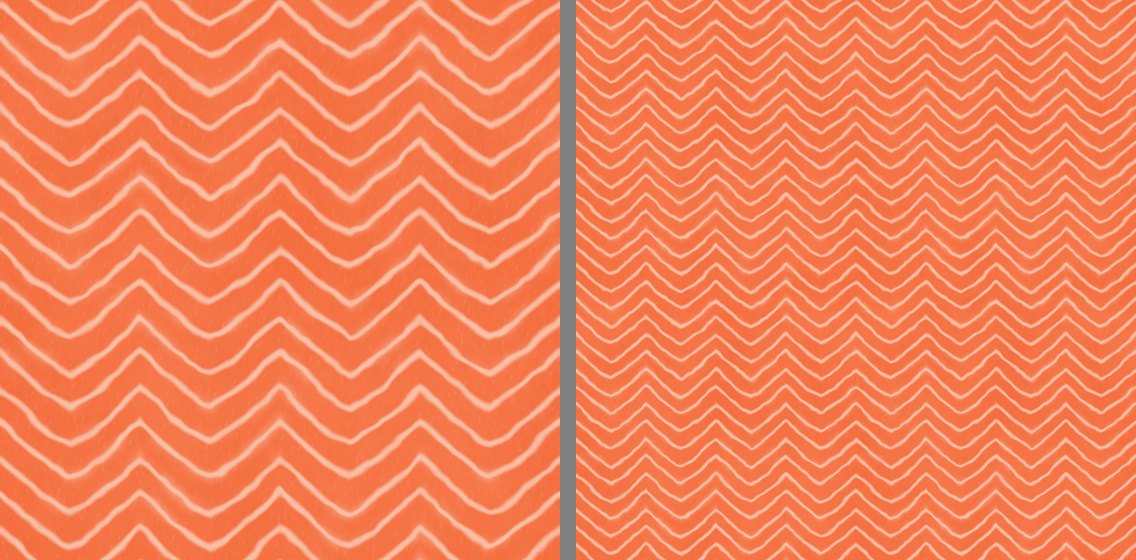
Left: one tile. Right: repeated 2 by 2.
Write a three.js fragment shader that draws this pattern.

```glsl
// Soft pale zigzag lines bleeding into orange fibrous cloth, 4 waves across and 16 rows up.
varying vec2 vUv;

float hash(vec2 p) {
  return fract(sin(dot(p, vec2(127.1, 311.7))) * 43758.55);
}

// Value noise from 0 to 1 that wraps after a whole number of cells.
float wrapNoise(vec2 uv, vec2 cells) {
  vec2 p = uv * cells;
  vec2 i = floor(p);
  vec2 f = p - i;
  f = f * f * (3.0 - 2.0 * f);
  vec2 a = mod(i, cells);
  vec2 b = mod(i + 1.0, cells);
  return mix(mix(hash(a), hash(vec2(b.x, a.y)), f.x),
             mix(hash(vec2(a.x, b.y)), hash(b), f.x), f.y);
}

// Short leaning strokes, one per cell with its own place, length and strength.
float fibres(vec2 uv) {
  vec2 cells = vec2(84.0, 60.0);
  vec2 home = floor(uv * cells);
  float ink = 0.0;
  for (int y = -1; y <= 1; y++) {
    for (int x = -1; x <= 1; x++) {
      vec2 cell = home + vec2(float(x), float(y));
      vec2 id = mod(cell, cells);
      vec2 jitter = vec2(hash(id + 3.1), hash(id + 17.7));
      vec2 d = uv - (cell + jitter) / cells;
      d.x -= d.y * mix(0.15, 0.4, hash(id + 41.3));
      float reach = mix(0.004, 0.009, hash(id + 29.5));
      float strength = hash(id + 53.9);
      float stroke = smoothstep(0.0021, 0.0, abs(d.x)) * smoothstep(reach, reach * 0.3, abs(d.y));
      ink = max(ink, stroke * strength * strength);
    }
  }
  return ink;
}

void main() {
  vec2 uv = vUv;

  // Wave: crisp peaks, rounded troughs
  float t = abs(fract(uv.x * 4.0 + 0.5) - 0.5) * 2.0;
  t = min(sqrt(t * t + 0.001), 1.0);
  float fall = 1.0 - pow(1.0 - t, 1.28);
  float slope = 1.0 * pow(1.0 - t, 0.28);

  // Hand-made wobble of the lines
  float wobble = (wrapNoise(uv, vec2(22.0)) - 0.5) * 0.010
               + (wrapNoise(uv + 0.37, vec2(52.0)) - 0.5) * 0.006;

  // Distance to the nearest row, alternate rows set slightly lower
  float q = (1.0 - uv.y - 0.0022 - 0.1 * fall + wobble) * 16.0;
  float row = floor(q + 0.5);
  float d = (q - row) / 16.0 - (mod(row, 2.0) - 0.5) * 0.003;
  d = abs(d) / sqrt(1.0 + slope * slope);

  // Line of uneven width with a feathered edge and patches of bleed
  float width = 0.0088 + 0.0035 * (wrapNoise(uv + 0.61, vec2(26.0)) - 0.5) + 0.0008 * t;
  float line = smoothstep(width, 0.0012, d);
  float bleed = smoothstep(0.55, 0.95, wrapNoise(uv + 0.19, vec2(18.0)));
  line = max(line, bleed * 0.5 * exp(-d * d / 0.00011));
  line *= 0.9 + 0.16 * wrapNoise(uv + 0.83, vec2(30.0));

  // Cloth: faint mottling and fibres
  float mottle = wrapNoise(uv, vec2(7.0)) * 0.6 + wrapNoise(uv + 0.5, vec2(19.0)) * 0.4;
  vec3 cloth = mix(vec3(0.955, 0.425, 0.24), vec3(0.965, 0.475, 0.295), mottle);
  float grain = wrapNoise(uv, vec2(190.0, 110.0)) - 0.5;
  cloth += grain * vec3(0.006, 0.016, 0.016);
  cloth = mix(cloth, vec3(0.97, 0.66, 0.52), fibres(uv) * 0.32);

  vec3 pale = vec3(0.975, 0.745, 0.645) + grain * 0.012;
  gl_FragColor = vec4(mix(cloth, pale, clamp(line, 0.0, 1.0)), 1.0);
}
```
